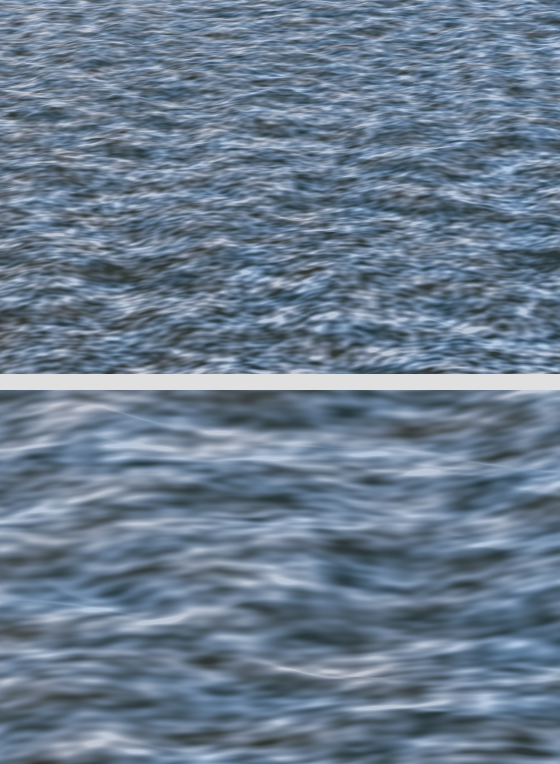
Top: the whole. Bottom: its middle third, enlarged.
Give the GLSL for this texture, as a WebGL 2 fragment shader.

```glsl
#version 300 es
precision highp float;
uniform vec2 u_resolution;
out vec4 fragColor;

// Gradient noise, roughly -0.7 to 0.7
vec2 gradientAt(vec2 cell) {
    float angle = 6.2832 * fract(sin(dot(cell, vec2(127.1, 311.7))) * 43758.55);
    return vec2(cos(angle), sin(angle));
}

float noise(vec2 p) {
    vec2 i = floor(p), f = p - i;
    vec2 u = f * f * f * (f * (f * 6.0 - 15.0) + 10.0);
    vec2 e = vec2(1.0, 0.0);
    float a = dot(gradientAt(i), f);
    float b = dot(gradientAt(i + e.xy), f - e.xy);
    float c = dot(gradientAt(i + e.yx), f - e.yx);
    float d = dot(gradientAt(i + e.xx), f - e.xx);
    return mix(mix(a, b, u.x), mix(c, d, u.x), u.y);
}

// Narrow crests between rounded troughs
float crest(vec2 p) {
    float n = noise(p);
    return 1.0 - sqrt(n * n + 0.006);
}

float swell(vec2 w) {
    w.y += 0.12 * w.x;
    return 0.030 * crest(w * vec2(5.0, 10.0))
         + 0.012 * crest(w * vec2(10.0, 20.0) + 17.3)
         + 0.004 * crest(w * vec2(22.0, 43.0) + 41.7);
}

// Walk down the view ray until it meets the water
vec2 hitWater(vec3 ray) {
    float top = 0.046, stepDown = 0.0018;
    float level = top, lastGap = 0.002;
    for (int i = 0; i < 20; i++) {
        float gap = level - swell(ray.xz * (1.0 - level) / -ray.y);
        if (gap < 0.0) {
            level += stepDown * gap / (gap - lastGap);
            break;
        }
        lastGap = gap;
        level -= stepDown;
    }
    return ray.xz * (1.0 - level) / -ray.y;
}

vec3 waterColor(vec2 p) {
    vec2 w = hitWater(vec3(p.x - 0.75, p.y - 2.2, 3.0));

    // Slopes of the swell
    vec2 e = vec2(0.002, 0.0);
    float h = swell(w);
    float facing = (swell(w + e.yx) - swell(w - e.yx)) / 0.004;
    float sideways = (swell(w + e) - swell(w - e)) / 0.004;

    // Wind ripples, bent by the swell
    vec2 q = w + vec2(0.6 * h, 1.5 * h + 0.03 * noise(w * 7.0));
    q.y -= 0.1 * q.x;
    float ripple = 0.55 * noise(q * vec2(26.0, 70.0))
                 + 0.65 * (1.0 - 0.6 * p.y) * noise(q * vec2(62.0, 150.0) + 9.1);

    // Sky reflection: strong on flats and backs, weak on near faces
    float sky = 0.53 - 0.68 * facing + 0.15 * sideways;
    sky += 0.16 * (p.y - 0.5) + 0.12 * noise(w * vec2(3.0, 4.0) + 5.0);
    float tone = sky + ripple * mix(0.5, 1.15, smoothstep(0.1, 0.6, sky));
    tone += 0.2 * smoothstep(0.15, 0.5, ripple) * smoothstep(0.3, 0.7, sky);
    tone = clamp(tone, 0.0, 1.05);

    vec3 color = mix(vec3(0.17, 0.22, 0.23), vec3(0.41, 0.49, 0.585), min(tone / 0.5, 1.0));
    color = mix(color, vec3(0.70, 0.755, 0.83), max(tone - 0.5, 0.0) / 0.5);

    // Drift between blue and grey reflections
    float hue = noise(q * vec2(13.0, 32.0) + 3.7) + 0.25 * (p.x - 0.75);
    return color + hue * vec3(-0.06, 0.01, 0.07);
}

void main() {
    // Two samples per pixel smooth the crests
    vec2 shift = vec2(0.25, 0.25);
    vec3 color = waterColor((gl_FragCoord.xy + shift) / u_resolution.y)
               + waterColor((gl_FragCoord.xy - shift) / u_resolution.y);
    fragColor = vec4(color * 0.5, 1.0);
}
```
